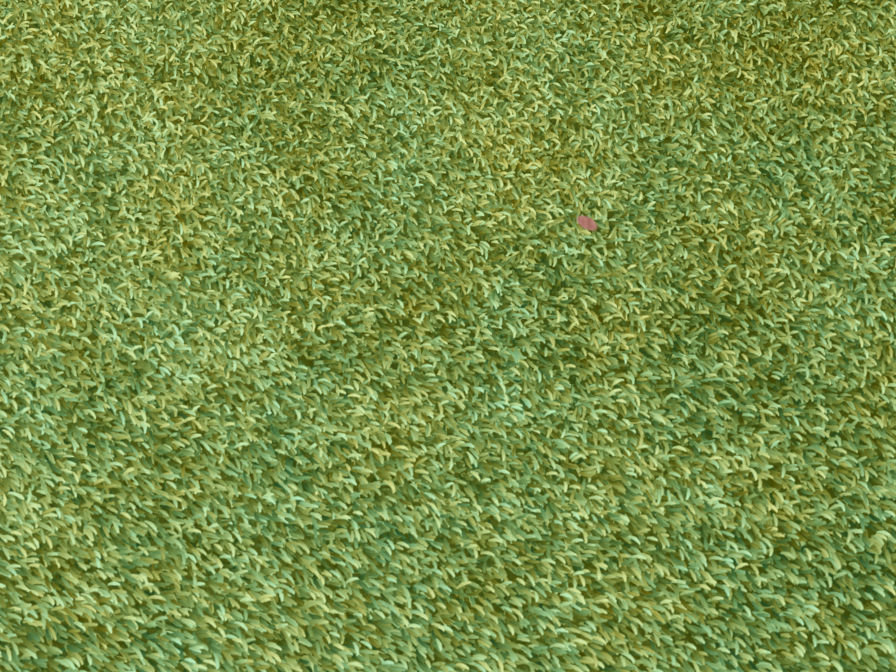
Write a WebGL 1 fragment shader that draws this texture.

```glsl
precision highp float;
// Artificial turf seen at a slant: short, curved, soft blades in stacked layers.
// A log-polar map shrinks the blades toward the top without stretching them,
// and gradient noise adds broad patches of light and hue.

uniform vec2 u_resolution;

vec3 hash3(vec2 p) {
  vec3 q = fract(p.xyx * vec3(0.1031, 0.1030, 0.0973));
  q += dot(q, q.yxz + 33.33);
  return fract((q.xxy + q.yzz) * q.zyx);
}

float gradientDot(vec2 cell, vec2 offset) {
  float angle = 6.2832 * hash3(cell).x;
  return dot(vec2(cos(angle), sin(angle)), offset);
}

float gradientNoise(vec2 p) {
  vec2 i = floor(p), f = fract(p);
  vec2 u = f * f * f * (f * (f * 6.0 - 15.0) + 10.0);
  vec2 e = vec2(1.0, 0.0);
  float low = mix(gradientDot(i, f), gradientDot(i + e, f - e), u.x);
  float high = mix(gradientDot(i + e.yx, f - e.yx), gradientDot(i + e.xx, f - e.xx), u.x);
  return mix(low, high, u.y);
}

mat2 rotation(float a) {
  return mat2(cos(a), -sin(a), sin(a), cos(a));
}

// Ramp from shaded olive to pale tips; warmth shifts mint to straw.
vec3 grassColor(float tone, float warmth) {
  float t = clamp(tone, -0.1, 1.15);
  vec3 ramp = mix(vec3(0.26, 0.34, 0.09), vec3(0.72, 0.83, 0.56), t);
  ramp.b -= 0.12 * t * (1.0 - t);
  return ramp + warmth * vec3(0.07, -0.01, -0.07);
}

// Paints one layer of blades, one per cell, over the colour below.
vec3 bladeLayer(vec3 below, vec2 p, float layer, float turn, float height,
                float blur, float light, float warmth) {
  vec3 color = below;
  p += layer * vec2(0.37, 0.71);
  vec2 home = floor(p);
  for (int j = -1; j <= 1; j++) {
    for (int i = -1; i <= 1; i++) {
      vec2 cell = home + vec2(float(i), float(j));
      vec3 place = hash3(cell + layer * 57.0 + 11.0);
      vec3 look = hash3(cell + layer * 91.0 + 203.0);

      // Blades lean down to the right, more evenly near the viewer.
      float spread = mix(0.95, 2.3, height);
      float angle = -0.6 + spread * (place.z + look.z - 1.0) - turn;
      vec2 local = rotation(angle) * (p - cell - place.xy);
      local.y += (look.x - 0.5) * 0.7 * local.x * local.x;

      float halfLength = mix(0.38, 0.62, look.y);
      float along = clamp(local.x, -halfLength, halfLength);
      float width = 0.2 - 0.07 * abs(along) / halfLength;
      float dist = length(local - vec2(along, 0.0));
      float cover = 1.0 - smoothstep(width - blur, width + blur, dist);

      float tone = 0.18 + 0.12 * layer + 0.95 * (look.x - 0.5) + light;
      tone += 0.16 * along / halfLength;
      float hue = 1.7 * (fract(look.y * 7.0 + place.x) - 0.5) + warmth;
      color = mix(color, grassColor(tone, hue), cover);
    }
  }
  return color;
}

void main() {
  vec2 uv = gl_FragCoord.xy / u_resolution.y;
  float aspect = u_resolution.x / u_resolution.y;
  vec2 p = vec2(uv.x - 0.5 * aspect, uv.y);

  // Conformal ground map: distance sets blade size, turn is its rotation.
  vec2 ground = vec2(0.4 * p.x, 1.0 - 0.4 * p.y);
  float turn = atan(ground.x, ground.y);
  float nearness = length(ground);
  vec2 turf = 62.0 * vec2(turn, -log(nearness)) / 0.4;
  float pixel = 62.0 / (u_resolution.y * nearness);
  float blur = 0.09 + 0.4 * pixel;

  // Broad light and hue: brighter at left, cooler toward the viewer.
  float light = 0.14 * gradientNoise(p * 3.0 + 7.0)
              + 0.16 * gradientNoise(p * vec2(9.0, 14.0) + 31.0)
              - 0.07 * p.x;
  float warmth = 0.5 * (p.y - 0.5) + 0.7 * gradientNoise(p * 6.0 + 53.0);

  vec3 color = grassColor(0.02 + light, 0.3);
  for (int n = 0; n < 5; n++) {
    color = bladeLayer(color, turf, float(n), turn, p.y, blur, light, warmth);
  }

  // A small dry pink leaf lying on the turf.
  vec2 leaf = rotation(-0.5) * (p - vec2(0.207, 0.668));
  float leafDist = length(leaf / vec2(0.017, 0.009)) - 1.0;
  vec3 leafColor = vec3(0.68, 0.47, 0.42) + 0.1 * gradientNoise(p * 150.0);
  color = mix(color, leafColor, 1.0 - smoothstep(-0.25, 0.2, leafDist));

  gl_FragColor = vec4(color, 1.0);
}
```
